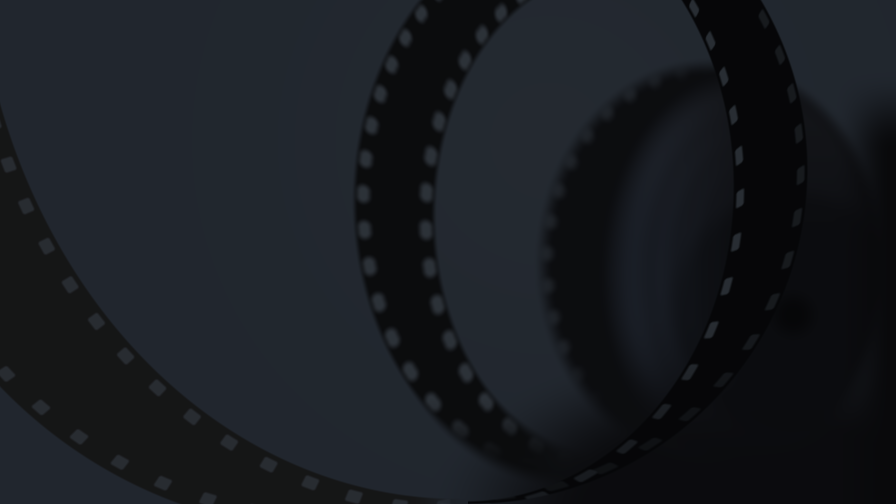
A WebGL 1 fragment shader for this background:

```glsl
precision highp float;
// Dim slate backdrop with curling strips of perforated film and a blurred reel behind them.

uniform vec2 u_resolution;

// Colours
const vec3 SLATE = vec3(0.128, 0.150, 0.180);
const vec3 SLATE_GLOW = vec3(0.012, 0.012, 0.010);
const vec3 SHADOW = vec3(0.042, 0.044, 0.054);
const vec3 REEL_RIM = vec3(0.046, 0.050, 0.060);
const vec3 REEL_LIT = vec3(0.100, 0.117, 0.148);
const vec3 REEL_DARK = vec3(0.056, 0.061, 0.076);
const vec3 LEFT_FILM = vec3(0.084, 0.085, 0.088);
const vec3 MIDDLE_FILM = vec3(0.042, 0.046, 0.052);
const vec3 FRONT_FILM = vec3(0.022, 0.025, 0.032);
const vec3 HOLE = vec3(0.180, 0.202, 0.228);

// Ellipses: centre xy, radii zw, in canvas heights from the middle
const vec4 REEL_OUTER = vec4(0.523, -0.021, 0.334, 0.390);
const vec4 REEL_INNER = vec4(0.593, -0.044, 0.266, 0.382);
const vec4 MIDDLE_OUTER = vec4(0.255, 0.102, 0.440, 0.558);
const vec4 MIDDLE_INNER = vec4(0.319, 0.072, 0.347, 0.481);
const vec4 FRONT_OUTER = vec4(0.042, 0.164, 0.671, 0.664);
const vec4 FRONT_INNER = vec4(0.035, 0.130, 0.532, 0.625);
const vec4 LEFT_OUTER = vec4(-0.218, 0.417, 0.944, 0.972);
const vec4 LEFT_INNER = vec4(0.021, 0.667, 0.961, 1.157);
const vec2 HUB = vec2(0.685, -0.125);

// Edge softness
const float REEL_BLUR = 0.020;
const float MIDDLE_BLUR = 0.007;
const float HOLE_BLUR = 0.008;
const float SHARP = 0.0025;

// Hole shapes: half width, half length, skew
const vec3 REEL_HOLE = vec3(0.012, 0.014, 0.0);
const vec3 MIDDLE_HOLE = vec3(0.0125, 0.0175, 0.1);
const vec3 FRONT_HOLE = vec3(0.0075, 0.016, 0.6);
const vec3 LEFT_HOLE = vec3(0.012, 0.014, 0.2);

// Coverage of the negative side of a distance
float cover(float d, float blur) {
  float w = max(blur, 0.8 / u_resolution.y);
  return 1.0 - smoothstep(-w, w, d);
}

float ellipseDistance(vec2 p, vec4 e) {
  vec2 q = (p - e.xy) / e.zw;
  float k = length(q);
  return k * (k - 1.0) / max(length(q / e.zw), 0.001);
}

float strip(vec2 p, vec4 outer, vec4 inner, float blur) {
  return cover(ellipseDistance(p, outer), blur) * cover(-ellipseDistance(p, inner), blur);
}

// Holes along an ellipse; beat = angular pitch, stretch, phase, spacing
float holeRow(vec2 p, vec4 e, float side, float inset, vec4 beat, vec3 shape, float blur) {
  vec2 q = (p - e.xy) / e.zw;
  float angle = atan(-q.y, side * q.x);
  float n = (angle - beat.y * angle * angle) / beat.x - beat.z;
  float across = ellipseDistance(p, e) - inset;
  float along = (fract(n + 0.5) - 0.5) * beat.w + shape.z * across;
  float corner = min(1.6 * blur, shape.x);
  vec2 d = abs(vec2(across, along)) - shape.xy + corner;
  return cover(length(max(d, 0.0)) + min(max(d.x, d.y), 0.0) - corner, blur);
}

vec3 backdrop(vec2 p) {
  float glow = exp(-5.0 * dot(p - vec2(0.2, 0.22), p - vec2(0.2, 0.22)));
  vec3 col = SLATE + SLATE_GLOW * glow;
  float pool = length((p - vec2(0.62, -0.53)) / vec2(0.62, 0.34));
  return mix(col, SHADOW, 1.0 - smoothstep(0.55, 1.08, pool));
}

vec3 addReel(vec3 col, vec2 p) {
  float inner = ellipseDistance(p, REEL_INNER);
  float rim = cover(ellipseDistance(p, REEL_OUTER), REEL_BLUR);
  // Perforations notched into the rim
  float notches = holeRow(p, REEL_OUTER, -1.0, -0.007, vec4(0.168, 0.0, -0.28, 0.066), REEL_HOLE, 0.011);
  float leftSide = 1.0 - smoothstep(0.34, 0.54, p.x);
  notches *= leftSide * smoothstep(-0.32, -0.16, p.y);
  col = mix(col, mix(REEL_RIM, HOLE, 0.5 * notches), rim);
  // Face with curved sheen and a dark hub
  float lit = 1.0 - smoothstep(0.36, 0.62, p.x);
  lit *= 0.93 + 0.07 * sin(inner * 110.0);
  lit *= smoothstep(-0.42, -0.12, p.y);
  vec3 face = mix(REEL_DARK, REEL_LIT, lit);
  face += 0.018 * smoothstep(0.0, 0.3, p.y);
  face *= 1.0 - 0.22 * cover(length(p - HUB) - 0.24, 0.03);
  face *= 1.0 - 0.45 * cover(length(p - HUB) - 0.035, 0.025);
  face = mix(face, SHADOW, 1.0 - smoothstep(-0.44, -0.20, p.y));
  col = mix(col, face, cover(inner, 0.030));
  // Dark casing at the far right
  float casing = smoothstep(0.76, 0.88, p.x) * (1.0 - smoothstep(0.20, 0.36, p.y));
  return mix(col, SHADOW * 0.8, casing);
}

void main() {
  vec2 p = (gl_FragCoord.xy - 0.5 * u_resolution) / u_resolution.y;
  vec3 col = addReel(backdrop(p), p);

  // Middle loop, fading into the shadow below
  float blur = MIDDLE_BLUR + 0.03 * smoothstep(-0.25, -0.48, -abs(p.y)) * step(p.y, 0.0);
  blur = MIDDLE_BLUR + 0.012 * (1.0 - smoothstep(-0.45, -0.25, p.y));
  float film = strip(p, MIDDLE_OUTER, MIDDLE_INNER, blur) * (1.0 - smoothstep(0.14, 0.34, p.x));
  float holes = holeRow(p, MIDDLE_OUTER, -1.0, -0.017, vec4(0.132, 0.10, -0.19, 0.072), MIDDLE_HOLE, HOLE_BLUR);
  holes += holeRow(p, MIDDLE_INNER, -1.0, 0.016, vec4(0.148, 0.05, -0.62, 0.070), MIDDLE_HOLE, HOLE_BLUR);
  holes *= smoothstep(-0.43, -0.28, p.y);
  col = mix(col, mix(MIDDLE_FILM, HOLE, 0.95 * holes), film);

  // Left strip
  film = strip(p, LEFT_OUTER, LEFT_INNER, SHARP) * (1.0 - smoothstep(-0.08, 0.05, p.x));
  holes = holeRow(p, LEFT_INNER, -1.0, 0.022, vec4(0.0722, 0.08, 10.757, 0.088), LEFT_HOLE, 0.003);
  holes += holeRow(p, LEFT_OUTER, -1.0, -0.026, vec4(0.103, 0.0, 7.485, 0.097), LEFT_HOLE, 0.003);
  col = mix(col, mix(LEFT_FILM, HOLE, 0.75 * holes), film);

  // Front loop on the right
  film = strip(p, FRONT_OUTER, FRONT_INNER, SHARP) * step(0.04, p.x);
  holes = holeRow(p, FRONT_INNER, 1.0, 0.013, vec4(0.133, 0.12, 0.277, 0.083), FRONT_HOLE, 0.003);
  holes += 0.5 * holeRow(p, FRONT_OUTER, 1.0, -0.013, vec4(0.128, 0.08, 0.14, 0.081), FRONT_HOLE, 0.003);
  holes *= mix(0.45, 0.85, smoothstep(-0.40, -0.10, p.y));
  col = mix(col, mix(FRONT_FILM, HOLE, holes), film);

  gl_FragColor = vec4(col, 1.0);
}
```
